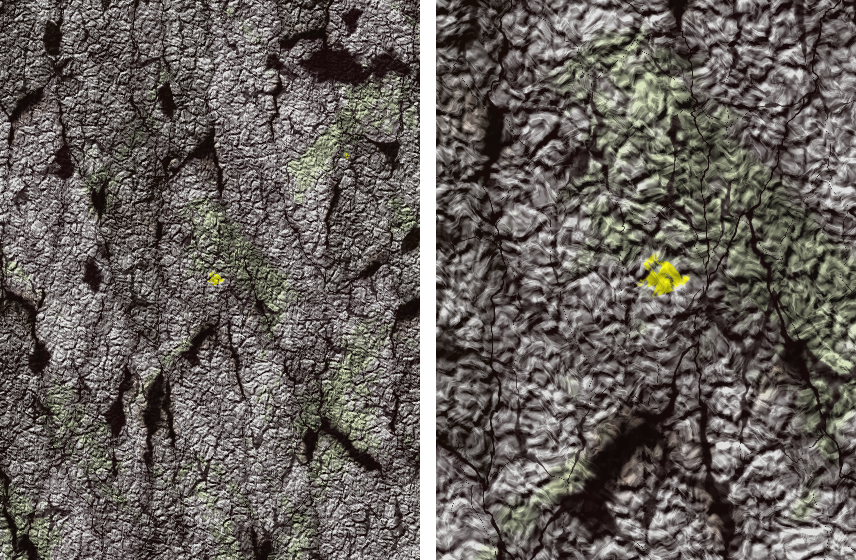
Left: the whole. Right: its middle third, enlarged.
Write a Shadertoy shader that draws this texture.

```glsl
// Weathered tree bark: crinkled scales on tall plates, split by dark fissures
// and pits, with patches of lichen. Cellular noise makes the scales and plates,
// layered sines warp them, and a height difference towards the light shades them.

vec2 hash2(vec2 c) {
    vec3 q = fract(c.xyx * vec3(.1031, .1030, .0973));
    q += dot(q, q.yzx + 33.33);
    return fract((q.xx + q.yz) * q.zy);
}

// Layered, warped and rotated sines, roughly -1 to 1
float waves(vec2 p) {
    float sum = 0., amp = .6;
    for (int i = 0; i < 4; i++) {
        p += .7 * sin(p.yx * 1.3 + float(i));
        sum += amp * sin(p.x) * sin(p.y);
        p = mat2(1.5, 1.1, -1.1, 1.5) * p + 1.7;
        amp *= .55;
    }
    return sum;
}

// Cellular noise: nearest distance, gap to the second nearest, cell id
vec3 cells(vec2 p) {
    vec2 base = floor(p);
    float near = 9., second = 9., id = 0.;
    for (int y = -1; y <= 1; y++)
    for (int x = -1; x <= 1; x++) {
        vec2 c = base + vec2(x, y);
        float d = length(c + hash2(c) - p);
        if (d < near) {
            second = near;
            near = d;
            id = hash2(c + 17.).x;
        } else second = min(second, d);
    }
    return vec3(near, second - near, id);
}

vec2 warp(vec2 p, float freq, float amount) {
    return p + amount * vec2(waves(p * freq), waves(p * freq + 7.3));
}

// Relief of uneven scales, grains and thin crinkles
float relief(vec2 p) {
    vec2 q = warp(p, 60., .0055);
    vec3 flake = cells(q * vec2(46., 50.));
    float scale = smoothstep(0., .4, flake.y) * (.6 + .8 * flake.z);
    float grain = smoothstep(0., .5, cells(q * vec2(115., 135.) + 5.).y);
    float crinkle = 1. - smoothstep(0., .4, abs(waves(q * vec2(230., 260.))));
    return .42 * scale + .3 * grain + .25 * crinkle;
}

void mainImage(out vec4 fragColor, in vec2 fragCoord) {
    vec2 p = fragCoord / iResolution.y;
    vec2 q = warp(warp(p, 18., .012), 70., .006);
    float broad = waves(p * 9. + 2.);
    float streak = waves(p * vec2(34., 9.) + 5.);
    float mottle = waves(p * vec2(60., 48.) + 1.);

    // Tall plates, their fissures, and a finer broken net of cracks
    vec3 plate = cells(q * vec2(9.5, 2.6) + 3.);
    float width = .01 + .1 * smoothstep(0., .65, waves(p * 17. + 4.));
    float fissure = 1. - smoothstep(width * .3, width, plate.y);
    float gap = cells(q * vec2(21., 11.) + 9.).y;
    float opening = .005 + .13 * smoothstep(-.05, .6, waves(p * 31. + 6.));
    float crack = .8 * (1. - smoothstep(opening * .3, opening, gap));

    // Scattered ragged pits and one wide hollow
    vec3 pit = cells(q * vec2(13., 8.) + 11.);
    float ragged = .14 * waves(p * 55.);
    float hole = (1. - smoothstep(.16, .26, pit.x + ragged)) * smoothstep(.85, .87, pit.z);
    float hollow = length((q - vec2(.6, .88)) * vec2(8., 26.)) + 4. * ragged;
    hole = max(hole, 1. - smoothstep(.6, .95, hollow));
    float depth = max(max(fissure, crack), hole);

    // Shade by slope towards the upper left light, and by height
    float h = relief(p);
    float lit = h - relief(p + vec2(-.0014, .0032));
    float tone = .43 + .56 * lit + .38 * (h - .46);
    tone += .1 * broad + .1 * streak + .12 * mottle + .16 * (plate.z - .5);
    tone *= mix(.72, 1., smoothstep(0., .2, plate.y)) * (1. - .85 * depth);
    tone = clamp(tone, .05, .88);

    // Warm grey bark, redder on some plates
    vec3 warm = mix(vec3(.03, -.006, -.025), vec3(.045, -.022, -.012), plate.z);
    vec3 col = tone + warm * (1. - tone * 1.15);

    // Raw brown wood along the wider fissures
    float wood = (1. - smoothstep(.05, .22, plate.y)) * smoothstep(.04, .1, width);
    float fibre = .75 + .25 * sin(q.x * 500. + 3. * waves(q * vec2(60., 9.)));
    col = mix(col, tone * fibre * vec3(1.18, .94, .76), .5 * wood);

    // Faint lichen, denser on the lower and right parts
    float lichen = waves(p * vec2(15., 12.) + 8.) + .3 * p.x - .35 * p.y;
    lichen = smoothstep(.15, .7, lichen + .35 * waves(p * 110.));
    col = mix(col, tone * vec3(.93, 1., .74) + .01, .65 * lichen * (1. - depth));

    // Small yellow flecks
    for (int i = 0; i < 2; i++) {
        vec2 spot = i == 0 ? vec2(.385, .502) : vec2(.62, .717);
        float size = i == 0 ? .01 : .005;
        float d = length(p - spot) + .008 * waves(p * 210.);
        float fleck = 1. - smoothstep(size - .003, size, d);
        col = mix(col, vec3(.84, .83, .08) * (.65 + .6 * tone), fleck);
    }

    fragColor = vec4(clamp(col, 0., 1.), 1.);
}
```
